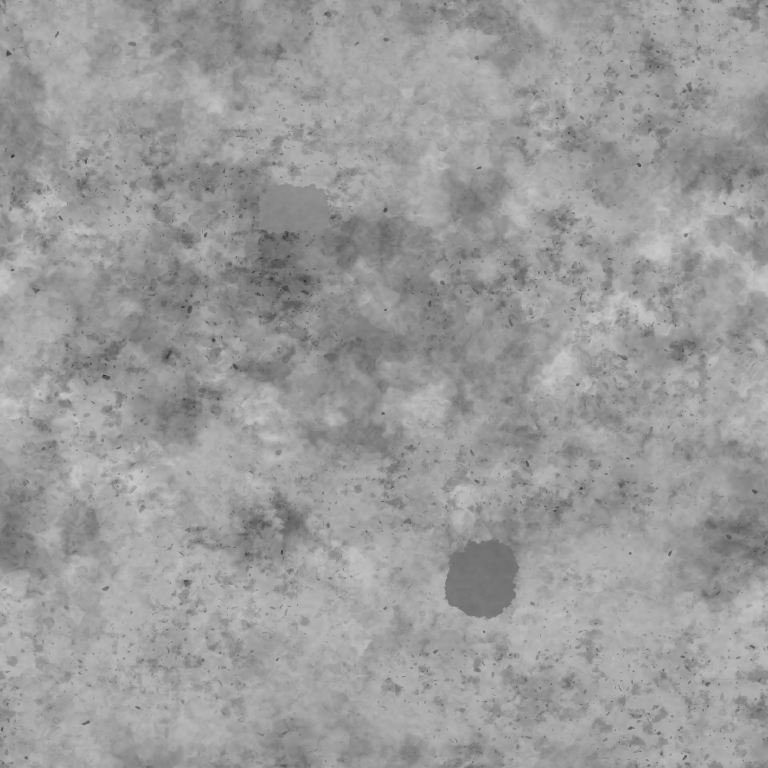
A WebGL 1 fragment shader for this texture:

```glsl
precision highp float;
uniform vec2 u_resolution;

const float TAU = 6.28319;
const float PALE = 0.673;
const float PATCH_DARK = 0.44;
const float PATCH_LIGHT = 0.545;

float hash(vec2 p, float seed) {
  return fract(sin(dot(p + seed * 7.3, vec2(127.1, 311.7))) * 43758.5453);
}

// Value noise that wraps after a whole number of cells
float noise(vec2 uv, float cells, float seed) {
  vec2 g = uv * cells;
  vec2 f = fract(g);
  vec2 a = mod(floor(g), cells);
  vec2 b = mod(a + 1.0, cells);
  f = f * f * (3.0 - 2.0 * f);
  return mix(mix(hash(a, seed), hash(vec2(b.x, a.y), seed), f.x),
             mix(hash(vec2(a.x, b.y), seed), hash(b, seed), f.x), f.y);
}

// Layered noise; gain sets how gritty it is
float fbm(vec2 uv, float cells, float gain, float seed) {
  float sum = 0.0;
  float total = 0.0;
  float weight = 1.0;
  for (int i = 0; i < 5; i++) {
    sum += weight * noise(uv + 0.137 * float(i), cells, seed + float(i));
    total += weight;
    cells *= 2.0;
    weight *= gain;
  }
  return sum / total;
}

// Shortest offset from a centre on the wrapped canvas
vec2 wrapOffset(vec2 uv, vec2 centre) {
  return fract(uv - centre + 0.5) - 0.5;
}

float bump(vec2 offset, vec2 size) {
  vec2 q = offset / size;
  return exp(-dot(q, q));
}

// One random dot per cell; radius is in cell units
float specks(vec2 uv, float cells, float density, float radius, float seed) {
  vec2 g = uv * cells;
  vec2 id = mod(floor(g), cells);
  vec2 centre = 0.28 + 0.44 * vec2(hash(id, seed), hash(id, seed + 1.0));
  float r = radius * mix(0.5, 1.0, hash(id, seed + 2.0));
  float d = length(fract(g) - centre);
  float present = step(hash(id, seed + 3.0), density);
  return present * mix(0.4, 1.0, hash(id, seed + 4.0)) * (1.0 - smoothstep(r * 0.4, r, d));
}

// Ragged, slightly square flake
float flake(vec2 offset, float radius, float ragged) {
  vec2 q = offset * offset;
  float d = pow(dot(q, q), 0.25) + ragged;
  return 1.0 - smoothstep(radius - 0.002, radius + 0.002, d);
}

// Shallow bubble: faint rim with bright crescents
float blister(vec2 o) {
  float rim = exp(-pow((length(o) - 0.036) / 0.004, 2.0)) * smoothstep(-0.02, 0.03, o.y);
  vec2 bent = o - vec2(0.0, 10.0 * o.x * o.x);
  float crescents = bump(bent - vec2(-0.008, 0.0), vec2(0.018, 0.006))
                  + 0.6 * bump(bent + vec2(0.0, 0.026), vec2(0.022, 0.005))
                  - 0.7 * bump(bent + vec2(0.0, 0.013), vec2(0.022, 0.005));
  return 0.03 * rim + 0.1 * crescents + 0.03 * bump(o, vec2(0.035));
}

// Thin horizontal scratch with a soft shadow below
float scratch(vec2 o) {
  float span = 1.0 - smoothstep(0.035, 0.055, abs(o.x));
  return span * (0.03 * exp(-pow(o.y / 0.0016, 2.0))
               + 0.03 * exp(-pow((o.y + 0.007) / 0.006, 2.0)));
}

void main() {
  vec2 uv = gl_FragCoord.xy / u_resolution;
  vec2 wobble = vec2(noise(uv, 120.0, 3.0), noise(uv, 120.0, 4.0)) - 0.5;
  vec2 drift = vec2(noise(uv, 9.0, 5.0), noise(uv, 9.0, 6.0)) - 0.5;
  vec2 soft = uv + 0.03 * drift + 0.012 * wobble;
  vec2 rough = uv + 0.02 * drift + 0.007 * wobble;

  // Broad stains, heavier in the middle band and around the blotches
  float band = 0.5 + 0.5 * cos(TAU * (uv.y - 0.56));
  float blotch = 0.0;
  for (int i = 0; i < 3; i++) {
    float k = float(i);
    blotch += bump(wrapOffset(soft, vec2(0.36, 0.31) + k * vec2(-0.09, 0.16)), vec2(0.08, 0.06));
    blotch += 0.7 * bump(wrapOffset(soft, vec2(0.10, 0.48) + k * vec2(-0.13, 0.04)), vec2(0.07, 0.06));
  }
  float cloud = fbm(soft, 6.0, 0.68, 11.0);
  float stain = smoothstep(0.44, 0.74, cloud + 0.10 * (band - 0.5) + 0.11 * blotch);
  float tone = PALE - 0.17 * stain + 0.055 * (noise(soft, 5.0, 35.0) - 0.5);

  // Gritty mottling, worn pale spots and grain
  float cluster = 0.35 + smoothstep(0.35, 0.65, fbm(uv, 8.0, 0.6, 41.0));
  float mottle = smoothstep(0.44, 0.72, fbm(soft, 19.0, 0.75, 21.0));
  float grit = smoothstep(0.50, 0.74, fbm(uv, 58.0, 0.6, 25.0));
  float worn = smoothstep(0.54, 0.72, fbm(soft, 15.0, 0.65, 28.0));
  float grain = noise(uv, 181.0, 31.0) + noise(uv, 113.0, 32.0) - 1.0;
  tone += 0.07 * worn * (0.4 + band) - 0.075 * mottle - 0.10 * cluster * grit + 0.033 * grain;

  // Pores, a few pits and pale flecks
  tone -= 0.13 * cluster * specks(rough, 97.0, 0.35, 0.28, 51.0);
  tone -= 0.11 * cluster * specks(rough + 0.013, 53.0, 0.28, 0.28, 61.0);
  tone -= 0.30 * specks(rough, 31.0, 0.08, 0.16, 71.0);
  float pit = specks(rough, 23.0, 0.12, 0.24, 81.0);
  tone -= 0.11 * (pit - 0.6 * specks(rough, 23.0, 0.12, 0.15, 81.0));
  tone += 0.05 * specks(rough, 41.0, 0.07, 0.25, 91.0);

  // Crusted scabs, flakes and blisters
  float crust = smoothstep(0.44, 0.60, fbm(uv, 34.0, 0.55, 101.0));
  float ragged = 0.045 * (fbm(uv, 22.0, 0.7, 111.0) - 0.5);
  for (int i = 0; i < 2; i++) {
    float k = float(i);
    vec2 scab = wrapOffset(soft, mix(vec2(0.36, 0.31), vec2(0.74, 0.73), k));
    tone += bump(scab, vec2(0.042, 0.026)) * mix(0.05, -0.19, crust);
    vec2 chip = wrapOffset(uv, mix(vec2(0.625, 0.245), vec2(0.38, 0.73), k));
    chip.y *= mix(1.0, 1.4, k);
    float patchTone = mix(PATCH_DARK, PATCH_LIGHT, k) + 0.02 * grain;
    tone = mix(tone, patchTone, 0.88 * flake(chip, 0.043, ragged));
    tone += blister(wrapOffset(uv, mix(vec2(0.36, 0.43), vec2(0.72, 0.835), k)));
  }

  // Scratches
  for (int i = 0; i < 4; i++) {
    vec2 centre = vec2(0.27, 0.685) + float(i) * vec2(0.35, -0.285);
    tone -= scratch(wrapOffset(uv + 0.2 * (rough - uv), centre));
  }

  gl_FragColor = vec4(vec3(clamp(tone, 0.0, 1.0)), 1.0);
}
```
